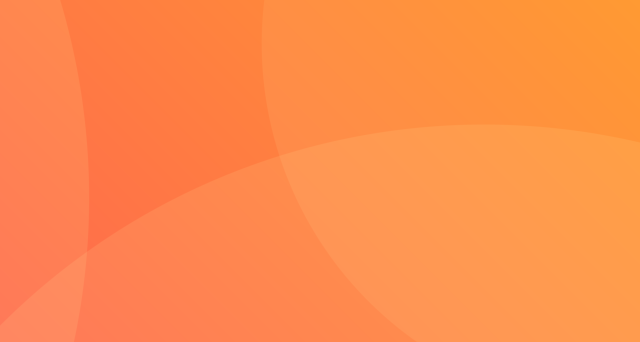
A Shadertoy shader for this background:

```glsl
// Warm diagonal gradient, coral at lower left to amber at upper right,
// under three large translucent discs that lighten where they overlap.
// Lengths are in canvas widths; each disc is a distance test with a soft edge.

const vec3 CORAL = vec3(1.0, 0.408, 0.308);
const vec3 AMBER = vec3(1.0, 0.597, 0.190);
const vec3 VEIL  = vec3(1.0, 0.940, 0.635);

// Discs: center x, center y, radius
const vec3 LEFT_DISC  = vec3(-0.9388,  0.2253, 1.0781);
const vec3 RIGHT_DISC = vec3( 0.9779,  0.4661, 0.5690);
const vec3 LOWER_DISC = vec3( 0.7565, -0.7279, 1.0677);

const float VEIL_OPACITY = 0.12;
const float RIGHT_OPACITY_NEAR = 0.10;
const float RIGHT_OPACITY_FAR  = 0.02;
const float RIGHT_FADE_START   = 0.45;

// Antialiased coverage of a disc
float discCoverage(vec2 p, vec3 disc, float pixel) {
    float dist = length(p - disc.xy) - disc.z;
    return 1.0 - smoothstep(-0.75 * pixel, 0.75 * pixel, dist);
}

void mainImage(out vec4 fragColor, in vec2 fragCoord) {
    float pixel = 1.0 / iResolution.x;
    vec2 p = fragCoord * pixel;
    float canvasHeight = iResolution.y * pixel;

    // Diagonal base gradient
    float diagonal = (p.x + p.y) / (1.0 + canvasHeight);
    vec3 color = mix(CORAL, AMBER, diagonal);

    // The right disc fades out toward the upper right corner
    float fade = smoothstep(0.0, 1.0, (diagonal - RIGHT_FADE_START) / (1.0 - RIGHT_FADE_START));
    float rightOpacity = mix(RIGHT_OPACITY_NEAR, RIGHT_OPACITY_FAR, fade);

    // Layered veils
    color = mix(color, VEIL, VEIL_OPACITY * discCoverage(p, LEFT_DISC, pixel));
    color = mix(color, VEIL, rightOpacity * discCoverage(p, RIGHT_DISC, pixel));
    color = mix(color, VEIL, VEIL_OPACITY * discCoverage(p, LOWER_DISC, pixel));

    fragColor = vec4(color, 1.0);
}
```
